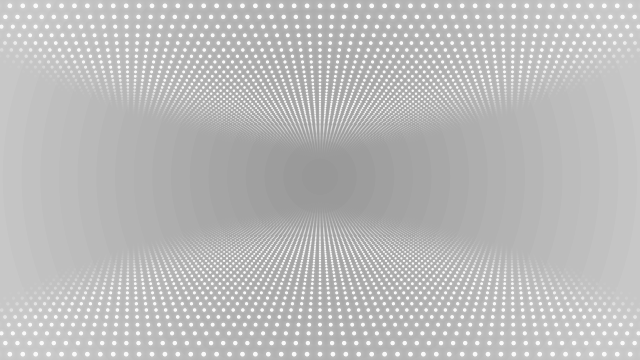
Write a WebGL 1 fragment shader that draws this background.

```glsl
precision highp float;
// Two facing planes of white dots receding to a grey horizon with banded radial shading.

uniform vec2 u_resolution;

// All lengths are in canvas heights, measured from the canvas centre.
const float GLOW_CENTER_Y = 0.009;   // height of the darkest point
const float CENTER_GREY = 0.595;
const float MAX_GREY = 0.78;
const float BAND_WIDTH = 0.0519;
const float BAND_STEP = 0.0108;
const float NEAR_DEPTH = 2.067;      // inverse height of the nearest row
const float ROW_STEP = 0.1404;       // depth between rows
const float COLUMN_STEP = 0.0742;    // column spacing per unit of height
const float DOT_RADIUS = 0.0138;     // dot radius per unit of height
const float HALO_STRENGTH = 0.20;
const float DOT_GREY = 0.98;
const vec3 FADE_CURVE = vec3(0.06, 0.13, 0.173); // constant, linear, square
const float FADE_WIDTH = 0.13;

// Concentric grey steps with softened borders.
float bandedGrey(vec2 p, float pixel) {
  float ring = length(p - vec2(0.0, GLOW_CENTER_Y)) / BAND_WIDTH;
  float softness = min(0.5, pixel / BAND_WIDTH);
  float level = floor(ring) + smoothstep(1.0 - softness, 1.0, fract(ring));
  return min(CENTER_GREY + BAND_STEP * level, MAX_GREY);
}

// Dot coverage in x, halo in y; rows are evenly spaced in inverse height.
vec2 dotPlane(vec2 p, float pixel) {
  float height = max(abs(p.y), 0.02);
  float row = floor((1.0 / height - NEAR_DEPTH) / ROW_STEP + 0.5);
  float rowHeight = 1.0 / (NEAR_DEPTH + ROW_STEP * row);
  float spacing = COLUMN_STEP * rowHeight;
  float column = floor(p.x / spacing + 0.5);
  float dist = length(vec2(p.x - column * spacing, height - rowHeight));

  float radius = DOT_RADIUS * rowHeight;
  float coverage = clamp((radius - dist) / pixel + 0.5, 0.0, 1.0);
  coverage *= min(1.0, 2.0 * radius / pixel);   // thin out sub-pixel dots
  float falloff = dist / (1.7 * radius);
  return vec2(coverage, exp(-falloff * falloff));
}

// Dots vanish toward the horizon, sooner at the sides.
float planeFade(vec2 p) {
  float x = abs(p.x);
  float edge = dot(FADE_CURVE, vec3(1.0, x, x * x));
  return smoothstep(edge, edge + FADE_WIDTH, abs(p.y));
}

void main() {
  float pixel = 1.0 / u_resolution.y;
  vec2 p = (gl_FragCoord.xy - 0.5 * u_resolution) * pixel;

  float grey = bandedGrey(p, pixel);
  vec2 dots = dotPlane(p, pixel) * planeFade(p);
  grey = mix(grey, DOT_GREY, max(dots.x, HALO_STRENGTH * dots.y));

  gl_FragColor = vec4(vec3(grey), 1.0);
}
```
